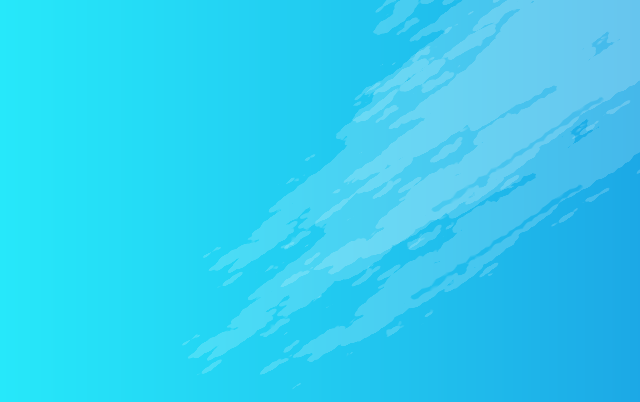
A Shadertoy shader for this background:

```glsl
const vec3 AQUA = vec3(0.15, 0.91, 0.98);
const vec3 AZURE = vec3(0.11, 0.66, 0.90);
const vec2 STROKE_DIR = vec2(0.83, 0.56);
const vec2 COPY_SHIFT = vec2(0.052, 0.218);
const float PAINT_OPACITY = 0.18;

vec2 hash2(vec2 cell) {
    vec2 k = vec2(dot(cell, vec2(127.1, 311.7)), dot(cell, vec2(269.5, 183.3)));
    return fract(sin(k) * 43758.5);
}

// Distance to the nearest scattered point, centred around zero
float cellular(vec2 p) {
    vec2 cell = floor(p);
    float nearest = 2.0;
    for (int y = -1; y <= 1; y++) {
        for (int x = -1; x <= 1; x++) {
            vec2 neighbour = cell + vec2(x, y);
            nearest = min(nearest, length(neighbour + hash2(neighbour) - p));
        }
    }
    return nearest - 0.45;
}

float segmentDistance(vec2 p, vec2 a, vec2 b) {
    vec2 along = b - a;
    float t = clamp(dot(p - a, along) / dot(along, along), 0.0, 1.0);
    return length(p - a - along * t);
}

// Signed distance of the smooth brush body; x runs along the stroke
float brushBody(vec2 s) {
    float top = mix(-0.17, 0.10, smoothstep(0.4, 1.75, s.x));
    float bottom = -0.345 - 0.04 * smoothstep(0.7, 0.95, s.x);
    float start = mix(0.72, 0.50, smoothstep(-0.34, -0.26, s.y));
    float d = max(max(s.y - top, bottom - s.y), 0.35 * (start - s.x));

    // Dry wedge that narrows along the stroke
    float wedge = 0.06 - 0.075 * (s.x - 0.55);
    d = max(d, wedge - abs(s.y + 0.265));

    // Loose bristle above the body
    float bristle = segmentDistance(s, vec2(1.15, 0.092), vec2(1.70, 0.10));
    return min(d, bristle - 0.018);
}

// Ragged brush coverage
float brush(vec2 p, float pixel) {
    vec2 s = vec2(dot(p, STROKE_DIR), dot(p, vec2(-STROKE_DIR.y, STROKE_DIR.x)));
    float streaks = 0.085 * cellular(s * vec2(7.0, 34.0));
    float grain = 0.022 * cellular(s * vec2(38.0, 70.0));
    float d = brushBody(s) + streaks + grain;

    // Thin scratch beside the lower edge
    float scratch = segmentDistance(s, vec2(1.0, -0.362), vec2(1.5, -0.362));
    d = max(d, 0.005 - scratch + 0.4 * grain);
    return 1.0 - smoothstep(-pixel, pixel, d);
}

vec3 background(float x) {
    return mix(AQUA, AZURE, x * (0.85 + 0.15 * x));
}

void mainImage(out vec4 fragColor, in vec2 fragCoord) {
    vec2 p = fragCoord / iResolution.y;
    float pixel = 1.0 / iResolution.y;
    vec3 color = background(fragCoord.x / iResolution.x);

    // Two translucent copies of the same stroke
    for (int i = 0; i < 2; i++) {
        float coverage = brush(p - float(i) * COPY_SHIFT, pixel);
        color = mix(color, vec3(1.0), PAINT_OPACITY * coverage);
    }
    fragColor = vec4(color, 1.0);
}
```
